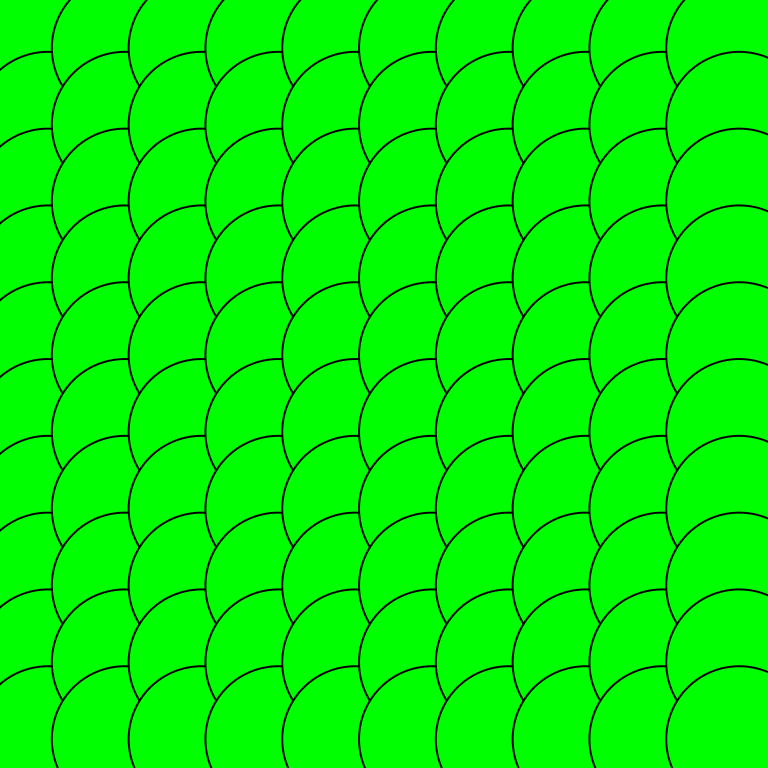
Give the GLSL for this pattern, as a three.js fragment shader.

```glsl
varying vec2 vUv;

// Coverage of the region where distance is negative, softened over one pixel
float coverage(float distance, float pixel) {
  return clamp(0.5 - distance / pixel, 0.0, 1.0);
}

void main() {
  // Ten cells each way, with rows counted downward from the top
  vec2 cell = vec2(vUv.x, 1.0 - vUv.y) * 10.0;
  float pixel = max(fwidth(cell.x), 0.0001);
  vec3 outline = vec3(0.0);
  vec3 fill = vec3(0.0, 1.0, 0.0);
  vec3 color = fill;

  // Overlapping discs: lower ones cover upper, right columns cover left
  for (int column = 0; column < 10; column++) {
    for (int row = 0; row < 10; row++) {
      vec2 center = vec2(float(column), float(row)) + 0.625;
      float edge = length(cell - center) - 0.95;
      color = mix(color, outline, coverage(edge - 0.0128, pixel));
      color = mix(color, fill, coverage(edge + 0.0128, pixel));
    }
  }

  gl_FragColor = vec4(color, 1.0);
}
```
